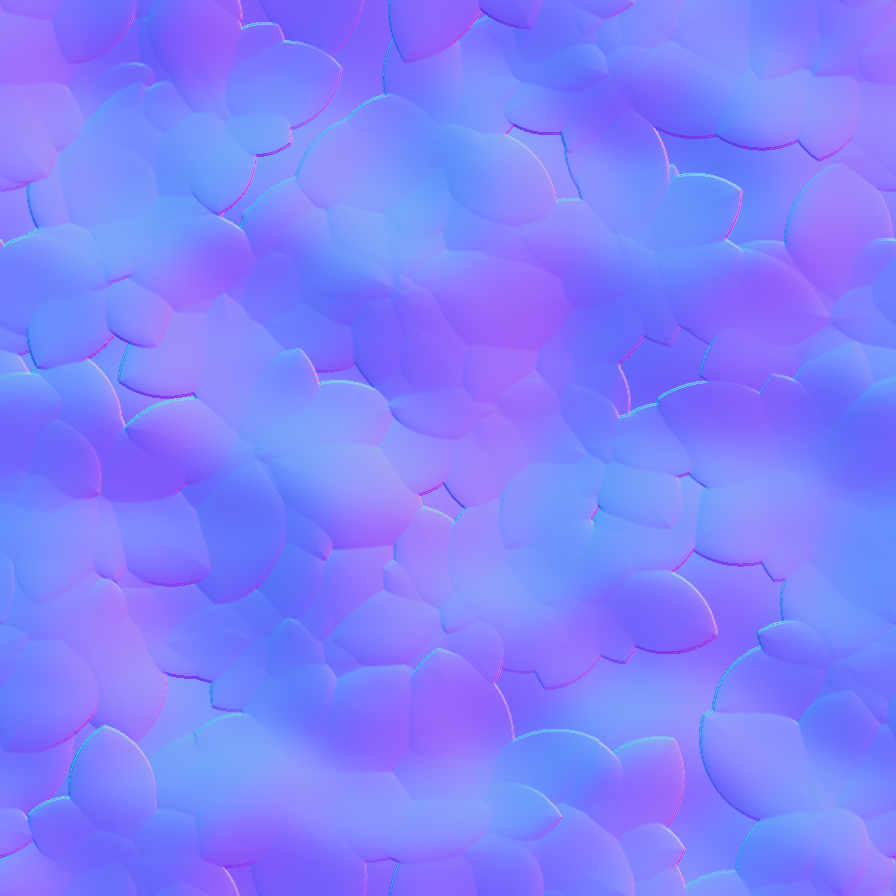
This texture map is drawn by a WebGL 2 fragment shader. Its source:

```glsl
#version 300 es
precision highp float;
// Tangent-space normal map of overlapping flower petals on soft rolling ground.
// Petals are domed lenses set in spirals around jittered centres; the highest
// one wins, and the wrapping height field is differentiated into a normal.

uniform vec2 u_resolution;
out vec4 fragColor;

const float TAU = 6.2831853;
const float FLOWERS = 5.0;   // flower cells per side
const int PETALS = 9;        // petals per flower

vec3 hash3(vec3 p) {
  p = fract((p + 7.0) * vec3(0.1031, 0.1030, 0.0973));
  p += dot(p, p.yxz + 33.33);
  return fract((p.xxy + p.yxx) * p.zyx);
}

// Gradient noise that wraps after a whole number of cells
float cornerSlope(vec2 cell, vec2 offset, vec2 period, float seed) {
  float angle = TAU * hash3(vec3(mod(cell, period), seed)).x;
  return dot(vec2(cos(angle), sin(angle)), offset);
}

float gradientNoise(vec2 uv, vec2 period, float seed) {
  vec2 p = uv * period, cell = floor(p), f = p - cell;
  vec2 fade = f * f * f * (f * (f * 6.0 - 15.0) + 10.0);
  vec2 e = vec2(1.0, 0.0);
  float low = mix(cornerSlope(cell, f, period, seed),
                  cornerSlope(cell + e.xy, f - e.xy, period, seed), fade.x);
  float high = mix(cornerSlope(cell + e.yx, f - e.yx, period, seed),
                   cornerSlope(cell + e.xx, f - e.xx, period, seed), fade.x);
  return mix(low, high, fade.y);
}

// Depth inside a pointed lens lying along x, negative outside
float lensDepth(vec2 p, float halfLength, float halfWidth) {
  float radius = (halfLength * halfLength + halfWidth * halfWidth) / (2.0 * halfWidth);
  return radius - length(vec2(p.x, abs(p.y) + radius - halfWidth));
}

// Highest petal of one flower; p is relative to its centre
float flowerHeight(vec2 p, vec2 id, float scale, float turn, float lift) {
  float top = 0.0;
  for (int i = 0; i < PETALS; i++) {
    vec3 rnd = hash3(vec3(id, float(i) + 20.0));
    float inward = float(i) / float(PETALS - 1);
    float angle = turn + float(i) * 2.4 + 0.7 * rnd.x;
    vec2 axis = vec2(cos(angle), sin(angle));
    vec2 q = vec2(dot(p, axis), dot(p, vec2(-axis.y, axis.x)));
    q.x -= scale * mix(0.09, 0.03, inward);

    float halfLength = scale * mix(0.086, 0.056, inward);
    float halfWidth = halfLength * mix(0.54, 0.68, rnd.y);
    float depth = lensDepth(q, halfLength, halfWidth);
    if (depth > 0.0) {
      // Gently domed, rolling off quickly near the rim
      float rim = 1.0 - depth / halfWidth;
      float rim2 = rim * rim;
      float dome = halfWidth * (0.10 - 0.05 * rim2 - 0.05 * rim2 * rim2 * rim2);
      vec2 tilt = (rnd.zx - 0.5) * vec2(0.10, 0.09);
      float layer = 0.002 * inward + 0.003 * fract(rnd.y * 7.0);
      top = max(top, lift + layer + dome + dot(q, tilt));
    }
  }
  return top;
}

float petalHeight(vec2 uv) {
  vec2 p = uv * FLOWERS, cell = floor(p);
  float top = 0.0;
  for (int y = -1; y <= 1; y++) {
    for (int x = -1; x <= 1; x++) {
      vec2 neighbour = cell + vec2(x, y);
      vec2 id = mod(neighbour, FLOWERS);
      vec3 place = hash3(vec3(id, 1.0));
      vec3 shape = hash3(vec3(id, 2.0));
      vec2 q = (p - neighbour - mix(vec2(0.2), vec2(0.8), place.xy)) / FLOWERS;
      float scale = mix(0.9, 1.22, shape.x);
      if (length(q) < 0.18 * scale) {
        float lift = 0.001 + 0.005 * shape.z;
        top = max(top, flowerHeight(q, id, scale, TAU * shape.y, lift));
      }
    }
  }
  return top;
}

float surfaceHeight(vec2 uv) {
  // Broad hills, a little steeper vertically than horizontally
  float hills = 0.058 * gradientNoise(uv, vec2(4.0, 5.0), 3.0)
              + 0.013 * gradientNoise(uv, vec2(7.0, 8.0), 4.0);
  // Petals sink into a haze here and there
  float relief = smoothstep(-0.4, 0.2, gradientNoise(uv, vec2(4.0), 5.0));
  return hills + mix(0.3, 1.0, relief) * petalHeight(uv);
}

void main() {
  vec2 uv = gl_FragCoord.xy / u_resolution;

  // Central differences, wide enough to smooth the petal rims
  vec2 e = vec2(0.0017, 0.0);
  vec2 slope = vec2(surfaceHeight(uv + e.xy) - surfaceHeight(uv - e.xy),
                    surfaceHeight(uv + e.yx) - surfaceHeight(uv - e.yx)) / (2.0 * e.x);
  slope /= 1.0 + length(slope);

  vec3 normal = normalize(vec3(-slope, 1.0));
  fragColor = vec4(0.5 + 0.5 * normal, 1.0);
}
```
